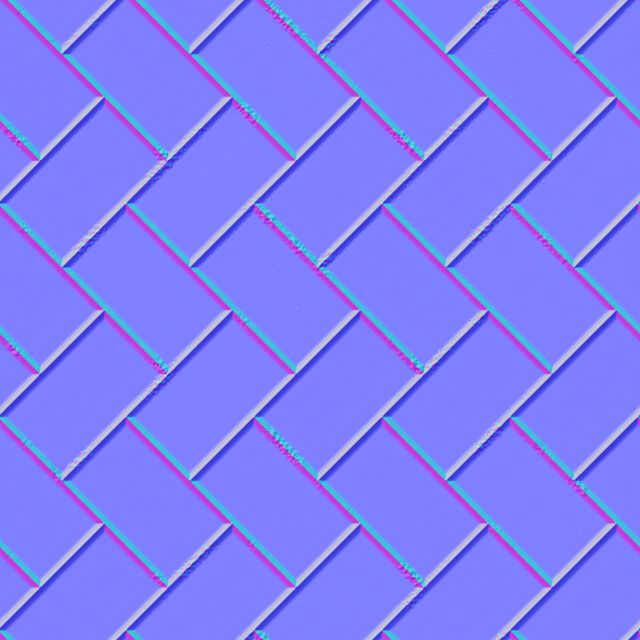
Give the GLSL for this texture map, as a Shadertoy shader.

```glsl
const vec2 REPEATS = vec2(5.0, 3.0);
const vec2 CENTER_FALLING = vec2(0.0298, 0.1180);  // bricks running down to the right
const vec2 CENTER_RISING = vec2(0.1298, 0.2847);   // bricks running up to the right
const float BEVEL_WIDTH = 0.0080;
const float BEVEL_SLOPE = 1.13;
const float CORNER_RADIUS = 0.004;

vec2 hash22(vec2 p) {
    vec2 q = vec2(dot(p, vec2(127.1, 311.7)), dot(p, vec2(269.5, 183.3)));
    return fract(sin(q) * 43758.5);
}

// Cellular noise: distance to the nearest point, and that point's random id
vec2 cellular(vec2 p) {
    vec2 cell = floor(p);
    vec2 best = vec2(8.0, 0.0);
    for (int y = -1; y <= 1; y++) {
        for (int x = -1; x <= 1; x++) {
            vec2 id = cell + vec2(x, y);
            float dist = length(id + hash22(id) - p);
            if (dist < best.x) best = vec2(dist, hash22(id + 41.0).x);
        }
    }
    return best;
}

float layeredSines(vec2 p) {
    float sum = 0.0, amplitude = 0.5;
    for (int i = 0; i < 4; i++) {
        sum += amplitude * sin(p.x + 1.3 * sin(p.y)) * cos(p.y - 0.7 * sin(p.x));
        p = mat2(1.6, 1.2, -1.2, 1.6) * p + 1.7;
        amplitude *= 0.5;
    }
    return sum;
}

float roundedBox(vec2 p, vec2 halfSize, float radius) {
    vec2 q = abs(p) - halfSize + radius;
    return length(max(q, 0.0)) + min(max(q.x, q.y), 0.0) - radius;
}

float smoothPositive(float x, float softness) {
    float blend = max(softness - abs(x), 0.0);
    return max(x, 0.0) + 0.25 * blend * blend / softness;
}

// Herringbone: depth inside the covering brick, and that brick's cell id
vec3 herringbone(vec2 p, vec2 repeats) {
    vec2 halfSize = vec2(1.0 / repeats.y, 1.0 / repeats.x) * 0.5 * sqrt(0.5);
    vec3 best = vec3(-1.0, 0.0, 0.0);
    for (int kind = 0; kind < 2; kind++) {
        vec2 center = kind == 0 ? CENTER_FALLING : CENTER_RISING;
        vec2 nearest = round((p - center) * repeats);
        for (int i = -1; i <= 1; i++) {
            vec2 id = nearest + vec2(i, 0);
            vec2 local = p - center - id / repeats;
            vec2 diagonal = vec2(local.x + local.y, local.x - local.y) * sqrt(0.5);
            if (kind == 1) diagonal = diagonal.yx;
            float depth = -roundedBox(diagonal, halfSize, CORNER_RADIUS);
            if (depth > best.x) best = vec3(depth, id + 17.0 * float(kind));
        }
    }
    return best;
}

float surfaceHeight(vec2 p) {
    float depth = herringbone(p, REPEATS).x;

    // Wavering edges, with chips along some stretches
    float wear = smoothstep(0.12, 0.5, layeredSines(p * 19.0 + 2.0));
    vec2 chips = cellular(p * 150.0);
    depth += 0.0007 * layeredSines(p * 45.0);
    depth -= 0.0035 * wear * (chips.x - 0.45);
    float bevel = BEVEL_SLOPE * smoothPositive(BEVEL_WIDTH - depth, 0.0035);

    // Faint undulation and sparse pits on the faces
    float grain = 0.00012 * layeredSines(p * 70.0);
    float pit = 0.0005 * step(0.997, chips.y) * smoothstep(0.5, 0.0, chips.x);
    return grain - pit - bevel;
}

vec2 surfaceGradient(vec2 p, float reach) {
    vec2 e = vec2(reach, 0.0);
    return vec2(surfaceHeight(p + e.xy) - surfaceHeight(p - e.xy),
                surfaceHeight(p + e.yx) - surfaceHeight(p - e.yx)) / (2.0 * reach);
}

void mainImage(out vec4 fragColor, in vec2 fragCoord) {
    vec2 uv = fragCoord / iResolution.xy;
    vec2 p = vec2(uv.x, 1.0 - uv.y);

    // Each brick leans very slightly its own way
    vec2 brickId = herringbone(p, REPEATS).yz;
    vec2 lean = (hash22(brickId) - 0.5) * 0.018;

    vec3 normal = normalize(vec3(lean - surfaceGradient(p, 0.0012), 1.0));
    fragColor = vec4(0.5 + 0.5 * normal, 1.0);
}
```
